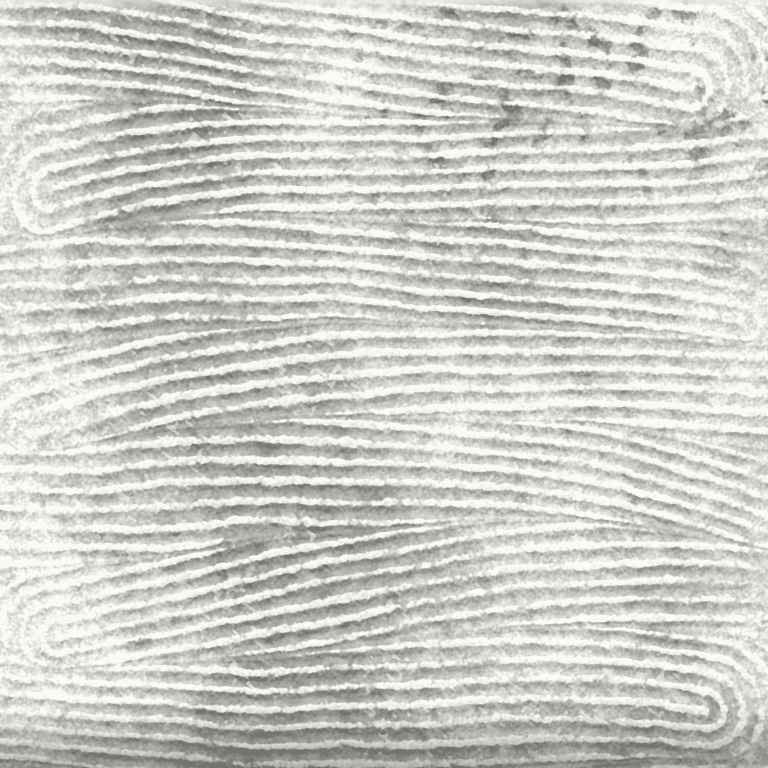
This texture is drawn by a WebGL 1 fragment shader. Its source:

```glsl
precision highp float;
// Combed white plaster: overlapping hairpin sweeps of raised ridges with grey, gritty grooves.
uniform vec2 u_resolution;

#define RIDGES 41.0        // ridges per canvas height
#define SWEEP_STEP 0.14    // vertical distance between hairpin turns
#define SWEEP_LIFT 0.066   // how far each sweep rises away from its turn
#define WOBBLE 0.008       // hand-made waviness of the ridges
#define ROUGHNESS 0.60     // raggedness of the ridge edges
#define SHADOW 0.34        // darkness below each ridge
#define GRAIN 0.25         // grit contrast in the grooves
#define GROOVE_DARK 0.66
#define GROOVE_PALE 0.90
#define CREST 0.955

const float TAU = 6.2831853;
const mat2 TURN = mat2(0.8, 0.6, -0.6, 0.8);

float hash(vec2 p) {
  vec3 q = fract(p.xyx * vec3(0.1031, 0.1030, 0.0973));
  q += dot(q, q.yzx + 33.33);
  return fract((q.x + q.y) * q.z);
}

float noise(vec2 p) {
  vec2 cell = floor(p);
  vec2 f = fract(p);
  f = f * f * (3.0 - 2.0 * f);
  return mix(mix(hash(cell), hash(cell + vec2(1.0, 0.0)), f.x),
             mix(hash(cell + vec2(0.0, 1.0)), hash(cell + vec2(1.0, 1.0)), f.x), f.y);
}

float fbm(vec2 p) {
  float sum = 0.0;
  float amp = 0.5;
  for (int i = 0; i < 4; i++) {
    sum += amp * noise(p);
    p = TURN * p * 2.03 + 17.3;
    amp *= 0.5;
  }
  return sum / 0.9375;
}

// Distance to the curved axis of one sweep; the axis ends in a round turn.
float sweepDistance(vec2 p, float index) {
  float fromRight = mod(index, 2.0);
  float jitter = hash(vec2(index, 4.7)) - 0.5;
  vec2 q = vec2(mix(p.x, 1.0 - p.x, fromRight) - 0.055 - 0.1 * jitter,
                p.y + 0.1 - SWEEP_STEP * index - 0.03 * jitter);
  float lift = SWEEP_LIFT * (1.0 + 1.5 * (hash(vec2(index, 7.1)) - 0.5));
  q.y -= lift * (1.0 - exp(-max(q.x, 0.0) / 0.38)) * 1.1;
  return length(vec2(min(q.x, 0.0), q.y));
}

// Ridge relief: the nearest sweep wins, and the seams are worn down.
float relief(vec2 p) {
  vec2 w = p;
  w.y += WOBBLE * (noise(p * vec2(9.0, 16.0)) - 0.5);
  w.y += 0.35 * WOBBLE * (noise(p * vec2(42.0, 60.0)) - 0.5);
  w.y += 0.016 * sin(p.x * 5.0 + p.y * 5.0) + 0.03 * (noise(p * vec2(2.3, 3.0)) - 0.5);
  float best = 9.0;
  float second = 9.0;
  float axis = 0.0;
  for (int i = 0; i < 10; i++) {
    float index = float(i);
    float d = sweepDistance(w, index);
    float score = d + 0.07 * (hash(vec2(index, 9.2)) - 0.5);
    if (score < best) {
      second = best;
      best = score;
      axis = d;
    } else {
      second = min(second, score);
    }
  }
  float ridge = 0.5 + 0.5 * cos(TAU * axis * RIDGES);
  ridge = mix(0.45, ridge, smoothstep(0.0, 0.012, second - best));
  float edge = smoothstep(0.17, 0.0, min(p.x, 1.0 - p.x));
  ridge = mix(ridge, 0.6, 0.5 * edge * noise(p * vec2(14.0, 20.0)));
  vec2 r = TURN * p;
  float rough = 0.5 * noise(r * 120.0) + 0.5 * noise(r * 250.0 + 7.0) - 0.5;
  float wear = fbm(p * vec2(13.0, 36.0)) - 0.5;
  return ridge + ROUGHNESS * rough + 0.55 * wear;
}

void main() {
  vec2 p = gl_FragCoord.xy / u_resolution;
  float height = relief(p);
  float slope = relief(p + vec2(0.0, 0.0034)) - height;
  float crest = smoothstep(0.57, 0.95, height);

  // Whitewash is thin along an upright strip and thick near the sides.
  float strip = exp(-pow((p.x - 0.29 - 0.2 * (0.5 - p.y)) / 0.15, 2.0));
  float wash = 0.53 + 1.7 * (fbm(p * vec2(4.5, 5.0)) - 0.5) - 0.55 * strip;
  wash += 0.5 * smoothstep(0.2, 0.0, p.x) + 0.4 * smoothstep(0.6, 1.0, p.x);
  wash = clamp(wash, 0.0, 1.0);

  // Gritty groove floor.
  vec2 g = TURN * p;
  float grit = 0.35 * noise(g * 160.0 + 5.0) + 0.65 * noise(g * 330.0 + 31.0) - 0.5;
  float patches = fbm(g * 42.0 + 8.0) - 0.5;
  float groove = mix(GROOVE_DARK, GROOVE_PALE, wash);
  groove += GRAIN * grit * mix(0.6, 1.1, wash) + 0.22 * patches;

  // Dark pits gather toward the upper right.
  float pitZone = 0.25 + 0.75 * smoothstep(0.35, 0.7, p.x) * smoothstep(0.6, 0.9, p.y);
  groove -= 0.24 * pitZone * smoothstep(0.62, 0.8, fbm(g * 44.0 + 3.0) + 0.06);

  // Loose white crumbs.
  float crumbs = smoothstep(0.7, 0.88, noise(g * vec2(130.0, 160.0) + 60.0));
  groove = mix(groove, 0.93, 0.65 * crumbs * smoothstep(0.3, 0.65, noise(p * 10.0)));

  // Light from above: thin shade under each ridge, soft glow on top.
  float top = CREST + 0.17 * grit + 0.06 * (wash - 0.5);
  float tone = mix(groove, top, crest);
  tone -= SHADOW * max(slope - 0.1, 0.0) * (1.0 - 0.8 * crest) * mix(1.0, 0.8, wash);
  tone += 0.15 * max(-slope, 0.0);

  // Grey lower border and pale upper border.
  tone *= mix(0.74, 1.0, smoothstep(-0.01, 0.1, p.y));
  tone = mix(tone, 0.93, 0.7 * smoothstep(0.985, 1.0, p.y));
  tone = clamp(tone, 0.45, 0.98);
  gl_FragColor = vec4(tone, tone, tone - 0.01, 1.0);
}
```
